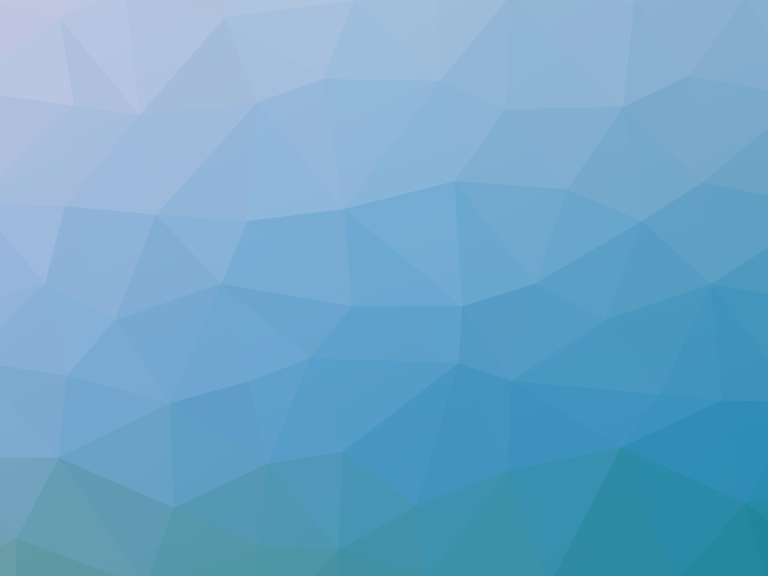
Give the GLSL for this background, as a Shadertoy shader.

```glsl
// Low-poly sheet of flat triangles, fading from lavender to blue to teal.
// Mesh rows are chirped waves; each cell is split along its Delaunay diagonal
// and each facet takes the colour of a smooth gradient at its middle.

const vec2 SHEET = vec2(768.0, 576.0);   // design space, y pointing down
const vec2 CELL = vec2(98.0, 92.5);
const vec2 FIRST = vec2(55.0, 8.0);
const int ROWS = 7;

// Per row: amplitude, phase, frequency, chirp
const vec4 SWAY_X[ROWS] = vec4[ROWS](
    vec4(21, 0.5, 1.795, 0), vec4(13, 0, 3.14, 0), vec4(24, -3.14, -0.243, 0.163),
    vec4(28, -4.78, 1.257, 0), vec4(28, -0.625, 0.31, 0.315),
    vec4(30, -1.17, 0.9, 0), vec4(20, -2.4, 1.4, 0));
const vec4 SWAY_Y[ROWS] = vec4[ROWS](
    vec4(15, 0, 3.55, -0.29), vec4(20, -1.0, 0.95, 0.07), vec4(22, -1.24, 0.3, 0.16),
    vec4(20, -2.513, 2.513, 0), vec4(23, -1.75, 1.85, -0.11),
    vec4(33, -2.12, 2.02, 0), vec4(24, -2.87, 3.13, -0.26));
// Per row: horizontal offset, offset per column, base height
const vec3 DRIFT[ROWS] = vec3[ROWS](
    vec3(-14, 0, 3), vec3(6, -6.5, 95), vec3(34, -7, 199), vec3(-12, 0, 300),
    vec3(-11, 0, 380), vec3(-8, 0, 475), vec3(-24, 6, 562));

// Gradient stops from top to bottom
const vec3 LEFT[5] = vec3[5](vec3(0.77, 0.79, 0.89), vec3(0.68, 0.75, 0.87),
    vec3(0.58, 0.71, 0.86), vec3(0.48, 0.66, 0.81), vec3(0.40, 0.61, 0.65));
const vec3 CENTER[5] = vec3[5](vec3(0.64, 0.75, 0.86), vec3(0.55, 0.71, 0.85),
    vec3(0.40, 0.65, 0.81), vec3(0.29, 0.59, 0.77), vec3(0.25, 0.57, 0.64));
const vec3 RIGHT[5] = vec3[5](vec3(0.55, 0.69, 0.82), vec3(0.45, 0.65, 0.78),
    vec3(0.30, 0.60, 0.75), vec3(0.18, 0.55, 0.72), vec3(0.12, 0.53, 0.60));

float hash(vec2 p) {
    return fract(sin(dot(p, vec2(127.1, 311.7))) * 4375.85);
}

float cross2(vec2 a, vec2 b) { return a.x * b.y - a.y * b.x; }

float wave(vec4 w, float t) {
    return w.x * cos(w.y + t * (w.z + t * w.w));
}

vec2 meshVertex(ivec2 id) {
    int row = clamp(id.y, 0, ROWS - 1);
    float column = float(id.x);
    vec3 drift = DRIFT[row];
    float x = FIRST.x + column * (CELL.x + drift.y) + drift.x;
    float y = drift.z + float(id.y - row) * CELL.y;
    return vec2(x + wave(SWAY_X[row], column), y + wave(SWAY_Y[row], column));
}

vec3 gradient(vec2 uv) {
    uv = clamp(uv, 0.0, 1.0);
    int k = min(int(uv.y * 4.0), 3);
    float t = uv.y * 4.0 - float(k);
    vec3 left = mix(LEFT[k], LEFT[k + 1], t);
    vec3 center = mix(CENTER[k], CENTER[k + 1], t);
    vec3 right = mix(RIGHT[k], RIGHT[k + 1], t);
    return mix(mix(left, center, min(uv.x * 2.0, 1.0)), right, max(uv.x * 2.0 - 1.0, 0.0));
}

// Signed distance to the line a-b, positive on its inner side
float edgeSide(vec2 p, vec2 a, vec2 b) {
    return cross2(b - a, p - a) / length(b - a);
}

// Facet colour in rgb, weighted by its smooth coverage in a
vec4 facet(vec2 p, vec2 a, vec2 b, vec2 c, float pixel) {
    float inside = min(edgeSide(p, a, b), min(edgeSide(p, b, c), edgeSide(p, c, a)));
    float cover = clamp(0.5 + inside / pixel, 0.0, 1.0);
    vec2 middle = (a + b + c) / 3.0;
    float tint = 0.022 * (hash(floor(middle)) - 0.5);
    vec3 color = gradient(middle / SHEET) + tint;
    color += 0.12 * (gradient(p / SHEET) - color);
    return vec4(color, 1.0) * cover;
}

// One mesh cell with corners a, b, c, d in turn
vec4 quad(vec2 p, vec2 a, vec2 b, vec2 c, vec2 d, float pixel) {
    float angleSum = cross2(c - b, a - b) * dot(a - d, c - d)
                   + cross2(a - d, c - d) * dot(a - b, c - b);
    if (angleSum >= 0.0)
        return facet(p, a, b, c, pixel) + facet(p, a, c, d, pixel);
    return facet(p, a, b, d, pixel) + facet(p, b, c, d, pixel);
}

void mainImage(out vec4 fragColor, in vec2 fragCoord) {
    vec2 uv = fragCoord / iResolution.xy;
    vec2 p = vec2(uv.x, 1.0 - uv.y) * SHEET;
    float pixel = SHEET.y / iResolution.y;
    ivec2 home = ivec2(floor((p - FIRST) / CELL));

    // Gather the displaced cells that may reach this point
    vec4 sum = vec4(gradient(p / SHEET), 1.0) * 0.001;
    for (int j = -1; j <= 1; j++)
    for (int i = -1; i <= 1; i++) {
        ivec2 id = home + ivec2(i, j);
        sum += quad(p, meshVertex(id), meshVertex(id + ivec2(1, 0)),
                    meshVertex(id + ivec2(1, 1)), meshVertex(id + ivec2(0, 1)), pixel);
    }
    fragColor = vec4(sum.rgb / sum.a, 1.0);
}
```
